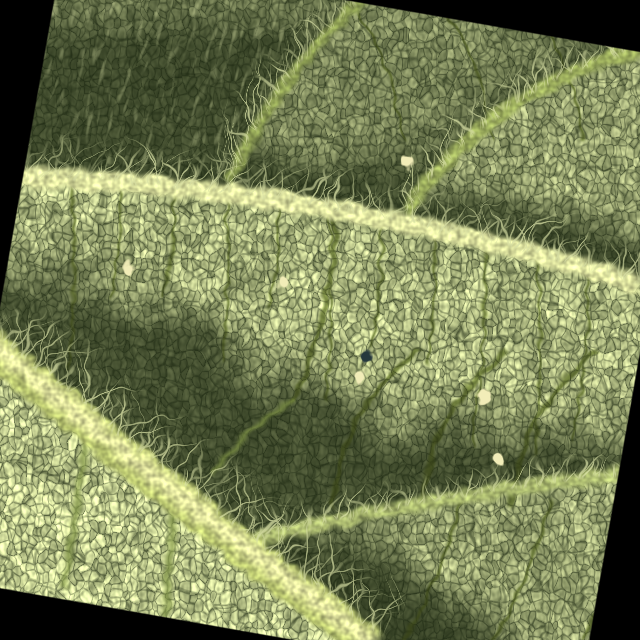
This texture is drawn by a WebGL 1 fragment shader. Its source:

```glsl
precision highp float;
// Underside of a hairy green leaf: pale veins, fine cells, soft shadows, tilted black border.
uniform vec2 u_resolution;

float hash(vec2 p) { return fract(sin(dot(p, vec2(127.1, 311.7))) * 43758.5); }

float corner(vec2 c, vec2 f, vec2 o) {
  float a = 6.2832 * hash(c + o);
  return dot(vec2(cos(a), sin(a)), f - o);
}
float noise(vec2 p) {
  vec2 c = floor(p), f = fract(p), u = f * f * (3. - 2. * f), e = vec2(0, 1);
  return mix(mix(corner(c, f, e.xx), corner(c, f, e.yx), u.x),
             mix(corner(c, f, e.xy), corner(c, f, e.yy), u.x), u.y);
}

// Voronoi cells: x = gap to the border, y = random tone
vec2 cells(vec2 p) {
  vec2 base = floor(p), f = fract(p);
  float near = 8., second = 8., tone = 0.;
  for (int j = -1; j <= 1; j++) for (int i = -1; i <= 1; i++) {
    vec2 g = vec2(i, j), id = base + g;
    float d = length(g + .1 + .8 * vec2(hash(id), hash(id + 37.3)) - f);
    if (d < near) { second = near; near = d; tone = hash(id + 71.); }
    else second = min(second, d);
  }
  return vec2(second - near, tone);
}

// Bowed line: x = length along, y = signed distance, z = fraction along
vec3 arc(vec2 p, vec2 a, vec2 b, float bow) {
  float len = length(b - a);
  vec2 dir = (b - a) / len, r = p - a;
  float s = dot(r, dir), t = s / len;
  float h = dot(r, vec2(-dir.y, dir.x)) - 4. * bow * t * (1. - t);
  float slope = 4. * bow * (1. - 2. * t) / len;
  return vec3(s, h / sqrt(1. + slope * slope), t);
}
float span(float t) { return smoothstep(-.03, .01, t) * (1. - smoothstep(.98, 1.02, t)); }
float stroke(vec3 v, float w, float soft) {
  return span(v.z) * (1. - smoothstep(w - soft, w + soft, abs(v.y)));
}
float side(float d) { return smoothstep(-.004, .004, d); }
void paint(inout vec3 col, vec3 v, float w, vec3 tint) { col = mix(col, tint, stroke(v, w, .006)); }

// Hairs on the upper side of a vein
float hairs(vec3 v, float reach, float lean) {
  float h = -v.y, total = 0., gap = .023;
  for (int i = 0; i < 4; i++) {
    float k = float(i) - 1.5;
    float s = v.x - (lean + .3 * k) * h - 5. * k * h * h + .012 * noise(v.xy * 28. + k * 9.);
    vec2 id = vec2(floor(s / gap), k + 50. * lean);
    float r = hash(id), len = reach * (.2 + .8 * hash(id + 7.));
    float off = abs(fract(s / gap) - .2 - .6 * r) * gap;
    float m = (1. - smoothstep(.0004, .0024, off)) * side(h);
    total = max(total, m * (1. - smoothstep(.5 * len, len, h)) * (.3 + .7 * r));
  }
  return total * span(v.z);
}

float fleck(vec2 p, float x, float y, float r) {
  float d = length((p - vec2(x, y)) * vec2(1., .8)) + .007 * noise(p * 90.);
  return 1. - smoothstep(r - .002, r + .002, d);
}

void main() {
  vec2 p = gl_FragCoord.xy / u_resolution;
  p.y = 1. - p.y; // y runs downward
  float px = 1. / u_resolution.y;
  float cloud = noise(p * 9.) + .5 * noise(p * 23.);
  vec2 q = p + .009 * vec2(noise(p * 45.), noise(p * 45. + 50.));

  // Main veins
  vec3 midrib = arc(q, vec2(.03, .276), vec2(1., .445), -.034);
  vec3 thick = arc(q, vec2(-.02, .537), vec2(.58, 1.008), .005);
  vec3 lower = arc(q, vec2(.4, .842), vec2(.98, .74), -.009);
  vec3 upperA = arc(q, vec2(.36, .28), vec2(.565, 0.), -.018);
  vec3 upperB = arc(q, vec2(.635, .33), vec2(1.01, .075), -.043);

  // Light on each panel between veins
  float shade = p.y - mix(.42, .68, smoothstep(0., .75, p.x)) + .06 * cloud;
  float light = mix(.67, .2, smoothstep(-.07, .06, shade));
  float under = mix(.15, .6, smoothstep(.06, .19, -thick.y + .03 * cloud));
  light = mix(light, under, side(lower.y));
  float between = mix(.25, .46, smoothstep(0., .09, -upperB.y));
  float above = mix(.36 - .18 * smoothstep(0., .08, p.y), between, side(upperA.y));
  above = mix(above, .58, side(upperB.y));
  above = mix(.17, above, smoothstep(.02, .11, -midrib.y + .03 * cloud));
  light = mix(light, above, side(-midrib.y));
  light = mix(light, .77, side(thick.y)) * (1. + .15 * cloud);

  // Small cells and a coarser net
  vec2 fine = cells(q * vec2(92, 66));
  float net = cells(q * vec2(19, 15)).x;
  light *= .9 + .5 * fine.y - .45 * (1. - smoothstep(0., .35, fine.x));
  light *= .72 + .28 * smoothstep(.01, .08, net);
  light *= 1. + .4 * noise(p * vec2(170, 120));
  vec3 col = mix(vec3(.1, .145, .06), vec3(.9, .94, .67), light);

  // Thin side veins and their branches
  float thin = stroke(arc(q, vec2(.525, .345), vec2(.455, .63), -.015), .004, .003);
  for (int i = 0; i < 11; i++) {
    float k = float(i), x = .11 + .081 * k, top = .275 + .04 * x + .134 * x * x;
    vec2 end = vec2(x - .025 * hash(vec2(k, 3)), top + .16 + .16 * hash(vec2(k, 5)));
    thin = max(thin, stroke(arc(q, vec2(x, top), end, -.006), .002, .0025));
  }
  for (int i = 0; i < 3; i++) {
    vec2 s = q - vec2(.14 * float(i), 0.);
    thin = max(thin, stroke(arc(s, vec2(.65, .55), vec2(.52, .79), .03), .004, .003));
    thin = max(thin, stroke(arc(s, vec2(.72, .78), vec2(.63, 1.), -.01), .003, .003));
    thin = max(thin, stroke(arc(s, vec2(.56, .02), vec2(.63, .22), -.012), .002, .002));
  }
  col = mix(col, vec3(.31, .37, .13) * (.65 + .6 * light), .75 * thin);
  float pale = stroke(arc(q, vec2(.46, .625), vec2(.33, .74), .008), .004, .006);
  pale = max(pale, stroke(arc(q, vec2(.135, .69), vec2(.1, .92), 0.), .005, .006));
  pale = max(pale, stroke(arc(q, vec2(.27, .8), vec2(.26, .96), 0.), .005, .006));
  col = mix(col, vec3(.5, .58, .27), .7 * pale);

  // Raised veins
  float grain = .95 + .3 * noise(p * 75.) + .3 * noise(p * 150.);
  paint(col, upperA, .009, vec3(.58, .65, .34) * grain);
  paint(col, upperB, .011, vec3(.64, .71, .38) * grain);
  paint(col, lower, .011, vec3(.71, .77, .46) * grain);
  paint(col, midrib, .015, vec3(.92, .94, .66) * grain);
  vec3 rib = mix(vec3(.95, .96, .67), vec3(.75, .8, .45), smoothstep(0., .026, abs(thick.y + .004)));
  paint(col, thick, .028, rib * grain);

  // Hairs
  float fuzz = max(hairs(midrib, .085, .15), hairs(thick + vec3(0., .02, 0.), .105, -.3));
  fuzz = max(fuzz, max(hairs(lower, .055, .2), hairs(upperA, .075, .8)));
  fuzz = max(fuzz, hairs(upperB, .07, .5));
  float wisps = smoothstep(.1, .6, noise(vec2(p.x + .25 * p.y, p.y * .25) * 120.));
  fuzz = max(fuzz, .45 * wisps * side(-midrib.y) * side(-upperA.y));
  col = mix(col, vec3(.84, .87, .64), .8 * fuzz);

  // Pale flecks and a dark bluish speck
  float dots = fleck(p, .637, .253, .008) + fleck(p, .757, .62, .01) + fleck(p, .778, .716, .009)
    + fleck(p, .442, .442, .008) + fleck(p, .202, .419, .008) + fleck(p, .562, .588, .008);
  col = mix(col, vec3(.15, .22, .24), fleck(p, .571, .556, .008));
  col = mix(col, vec3(.95, .93, .72), min(dots, 1.));

  // Tilted border
  vec2 tilted = vec2(p.x + .1763 * p.y, p.y - .1763 * p.x);
  vec2 inset = min(tilted - vec2(.0846, -.095), vec2(1.097, .919) - tilted);
  gl_FragColor = vec4(col * smoothstep(-px, px, min(inset.x, inset.y)), 1.);
}
```
